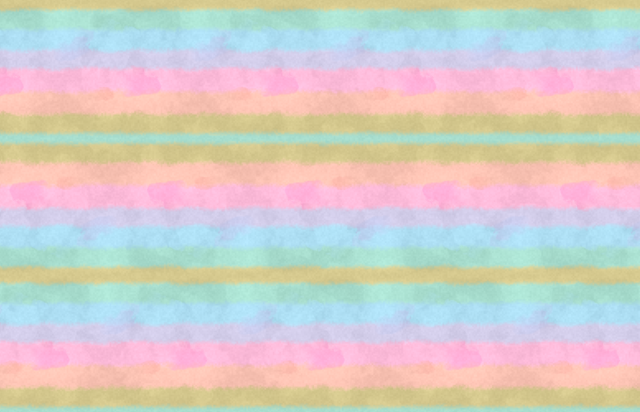
This background is drawn by a Shadertoy shader. Its source:

```glsl
const float ROW_HEIGHT  = 0.332;   // one run of bands, in canvas heights
const float ROW_ORIGIN  = 0.664;   // height of the thin mint mirror line
const float TILE_WIDTH  = 0.334;   // horizontal repeat of the stains
const float TILE_PHASE  = 0.12;
const float ROW_SHIFT   = 0.333;   // sideways step every second row
const float EDGE_SOFT   = 0.026;
const float EDGE_WOBBLE = 0.045;
const float WASH_DEPTH  = 0.13;
const float POOL_DEPTH  = 0.018;
const float GRAIN_SCALE = 250.0;
const float GRAIN_DEPTH = 0.05;
const float GRAIN_BLEED = 0.022;

const vec3 GOLD     = vec3(0.84, 0.79, 0.56);
const vec3 MINT     = vec3(0.66, 0.87, 0.81);
const vec3 BLUE     = vec3(0.67, 0.86, 0.94);
const vec3 LAVENDER = vec3(0.82, 0.80, 0.91);
const vec3 PINK     = vec3(0.99, 0.73, 0.85);
const vec3 PEACH    = vec3(0.98, 0.76, 0.70);
const vec3 PINK_STAIN     = vec3(0.98, 0.62, 0.80);
const vec3 PEACH_STAIN    = vec3(0.95, 0.66, 0.62);
const vec3 LAVENDER_STAIN = vec3(0.74, 0.77, 0.91);
const vec3 BLUE_LIGHT     = vec3(0.70, 0.90, 0.98);

const int BANDS = 8;
const vec3 BAND_COLOR[BANDS] = vec3[](MINT, GOLD, PEACH, PINK, LAVENDER, BLUE, MINT, GOLD);
const float BAND_START[BANDS] = float[](0.0, 0.037, 0.177, 0.341, 0.506, 0.646, 0.793, 0.939);

float hash(vec2 p) {
    vec3 q = fract(p.xyx * 0.1031);
    q += dot(q, q.yzx + 33.33);
    return fract((q.x + q.y) * q.z);
}

// Value noise that wraps in x after a whole number of cells
float noise(vec2 p, float period) {
    vec2 i = floor(p), f = fract(p);
    f = f * f * (3.0 - 2.0 * f);
    float x0 = mod(i.x, period), x1 = mod(i.x + 1.0, period);
    return mix(mix(hash(vec2(x0, i.y)), hash(vec2(x1, i.y)), f.x),
               mix(hash(vec2(x0, i.y + 1.0)), hash(vec2(x1, i.y + 1.0)), f.x), f.y);
}

// Layered noise over one tile, seamless across its sides
float wash(vec2 tile, float cells, float seed) {
    float sum = 0.0, weight = 0.5;
    for (int i = 0; i < 5; i++) {
        sum += weight * noise(tile * cells + vec2(0.0, seed), cells);
        cells *= 2.0;
        seed += 37.0;
        weight *= 0.5;
    }
    return sum / 0.97;
}

// Ragged stain: crisp on its leading side, faded on the other
float stain(vec2 tile, vec2 center, vec2 radius, vec2 warp) {
    vec2 v = vec2(fract(tile.x - center.x + 0.5) - 0.5, tile.y - center.y) / radius;
    v += warp;
    return smoothstep(1.0, 0.72, length(v)) * smoothstep(-1.1, 0.8, v.x);
}

void mainImage(out vec4 fragColor, in vec2 fragCoord) {
    vec2 p = fragCoord / iResolution.y;

    // Mirrored rows; each odd row is turned half a circle
    float k = (p.y - ROW_ORIGIN) / ROW_HEIGHT;
    float row = floor(k);
    float across = 1.0 - abs(mod(k, 2.0) - 1.0);
    float turn = 1.0 - 2.0 * mod(row, 2.0);
    float along = p.x / TILE_WIDTH - TILE_PHASE - ROW_SHIFT * floor(-row * 0.5);
    vec2 tile = vec2(fract(turn * along), across);

    // Pigment texture fades at the mirror lines to hide the joins
    float inside = smoothstep(0.0, 0.07, across) * smoothstep(1.0, 0.93, across);
    float broad = wash(tile, 3.0, 5.0) - 0.5;
    float fine = wash(tile, 8.0, 91.0) - 0.5;
    float grain = 0.6 * noise(p * GRAIN_SCALE, 4096.0)
                + 0.4 * noise(p * GRAIN_SCALE * 0.5 + 17.0, 4096.0) - 0.5;

    // Bands with soft, grainy borders
    float d = across + EDGE_WOBBLE * fine * inside + GRAIN_BLEED * grain;
    vec3 color = BAND_COLOR[0];
    for (int i = 1; i < BANDS; i++) {
        float edge = BAND_START[i];
        color = mix(color, BAND_COLOR[i], smoothstep(edge - EDGE_SOFT, edge + EDGE_SOFT, d));
    }

    // Stains and blooms
    vec2 warp = vec2(2.0 * fine, 2.4 * broad + fine);
    color = mix(color, BLUE_LIGHT, 0.6 * stain(tile, vec2(0.68, 0.74), vec2(0.22, 0.11), warp.yx));
    color = mix(color, LAVENDER_STAIN, 0.6 * stain(tile, vec2(0.36, 0.68), vec2(0.17, 0.10), warp));
    color = mix(color, LAVENDER_STAIN, 0.3 * stain(tile, vec2(0.50, 0.75), vec2(0.08, 0.06), warp.yx));
    color = mix(color, PINK_STAIN, 0.65 * stain(tile, vec2(0.83, 0.43), vec2(0.20, 0.08), warp));
    color = mix(color, PEACH_STAIN, 0.5 * stain(tile, vec2(0.63, 0.31), vec2(0.14, 0.05), warp.yx));

    // Uneven wash, dried pools and paper grain
    color *= 1.0 + WASH_DEPTH * broad * inside;
    color += POOL_DEPTH * inside * (smoothstep(-0.04, 0.02, broad + 0.4 * fine) - 0.5);
    color += GRAIN_DEPTH * grain;
    fragColor = vec4(clamp(color, 0.0, 1.0), 1.0);
}
```
